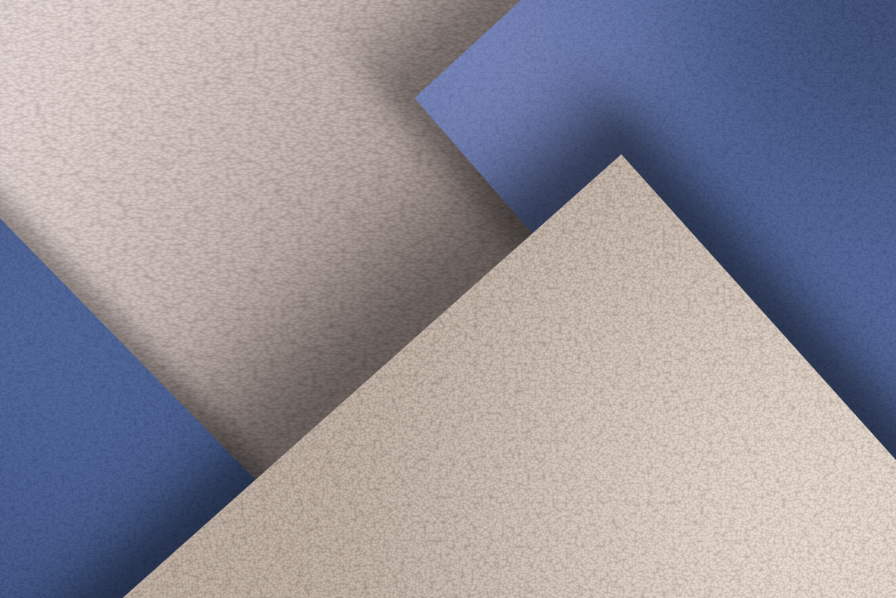
A Shadertoy shader for this background:

```glsl
const float PI = 3.14159265;

vec2 hash2(vec2 cell) {
    vec3 h = fract(cell.xyx * vec3(0.1031, 0.1030, 0.0973));
    h += dot(h, h.yzx + 33.33);
    return fract((h.xx + h.yz) * h.zy);
}

// Cellular noise: distance to the nearest scattered point
float cellular(vec2 p) {
    vec2 cell = floor(p), local = fract(p);
    float nearest = 2.0;
    for (int y = -1; y <= 1; y++) {
        for (int x = -1; x <= 1; x++) {
            vec2 offset = vec2(x, y);
            vec2 toPoint = offset + hash2(cell + offset) - local;
            nearest = min(nearest, dot(toPoint, toPoint));
        }
    }
    return sqrt(nearest);
}

// Two layers of paper fibre, centred near zero
float grain(vec2 p, vec2 density) {
    float fine = 0.46 - cellular(p * density);
    float coarse = 0.46 - cellular(p * density * 0.43 + 17.0);
    return fine + 0.5 * coarse;
}

// Signed distance to a straight edge whose outward normal has this angle
float edgeDistance(vec2 p, vec2 anchor, float angle) {
    return dot(p - anchor, vec2(cos(angle), sin(angle)));
}

// Two edges meeting in a corner
vec2 cornerEdges(vec2 p, vec2 corner, vec2 angles) {
    return vec2(edgeDistance(p, corner, angles.x),
                edgeDistance(p, corner, angles.y));
}

float coverage(vec2 edges, float blur) {
    return 1.0 - smoothstep(-blur, blur, max(edges.x, edges.y));
}

// Soft shadow outside a corner, with its own spread along each edge
float shade(vec2 edges, vec2 spread, float strength) {
    vec2 d = max(edges, 0.0) / spread;
    return 1.0 - strength * exp(-dot(d, d));
}

float glow(vec2 p, vec2 centre, float radius) {
    return 1.0 - smoothstep(0.0, radius, length(p - centre));
}

vec3 backPaper(vec2 p) {
    float fade = smoothstep(0.0, 1.0, 0.9 * p.x + 0.55 * (1.0 - p.y));
    vec3 tone = mix(vec3(0.84, 0.79, 0.78), vec3(0.65, 0.59, 0.57), fade);
    return tone + 0.13 * grain(p, vec2(110.0, 230.0));
}

vec3 frontPaper(vec2 p) {
    vec3 tone = mix(vec3(0.70, 0.64, 0.595), vec3(0.85, 0.80, 0.76),
                    glow(p, vec2(1.42, 0.08), 1.0));
    return tone + 0.15 * grain(p, vec2(190.0, 220.0));
}

vec3 bluePaper(vec2 p, vec3 tone) {
    return tone + 0.06 * grain(p, vec2(190.0, 230.0));
}

void mainImage(out vec4 fragColor, in vec2 fragCoord) {
    vec2 p = fragCoord / iResolution.y;
    float blur = 0.8 / iResolution.y;

    // Sheet outlines
    vec2 front = cornerEdges(p, vec2(1.039, 0.742), vec2(0.727 + 0.5 * PI, 0.732));
    vec2 right = cornerEdges(p, vec2(0.693, 0.836), vec2(0.744 + 0.5 * PI, 0.717 + PI));
    vec2 left = vec2(edgeDistance(p, vec2(0.0, 0.635), 0.774), -1.0);

    // Back sheet and the shadows falling on it
    vec3 color = backPaper(p);
    color *= shade(front, vec2(0.17, 0.10), 0.40);
    color *= shade(right, vec2(0.12, 0.05), 0.34);
    color *= shade(left, vec2(0.035, 1.0), 0.32);

    // Left blue sheet
    vec3 leftTone = mix(vec3(0.24, 0.32, 0.50), vec3(0.30, 0.385, 0.58),
                        glow(p, vec2(0.08, 0.45), 0.65));
    vec3 leftBlue = bluePaper(p, leftTone) * shade(front, vec2(0.085, 0.1), 0.42);
    color = mix(color, leftBlue, coverage(left, blur));

    // Right blue sheet, lit at its corner and dim at the far top
    vec3 rightTone = mix(vec3(0.31, 0.39, 0.585), vec3(0.45, 0.50, 0.70),
                         glow(p, vec2(0.76, 0.92), 0.55));
    rightTone *= 1.0 - 0.22 * glow(p, vec2(1.5, 1.0), 0.5);
    vec3 rightBlue = bluePaper(p, rightTone) * shade(front, vec2(0.11, 0.075), 0.46);
    color = mix(color, rightBlue, coverage(right, blur));

    // Front sheet
    color = mix(color, frontPaper(p), coverage(front, blur));
    fragColor = vec4(clamp(color, 0.0, 1.0), 1.0);
}
```
